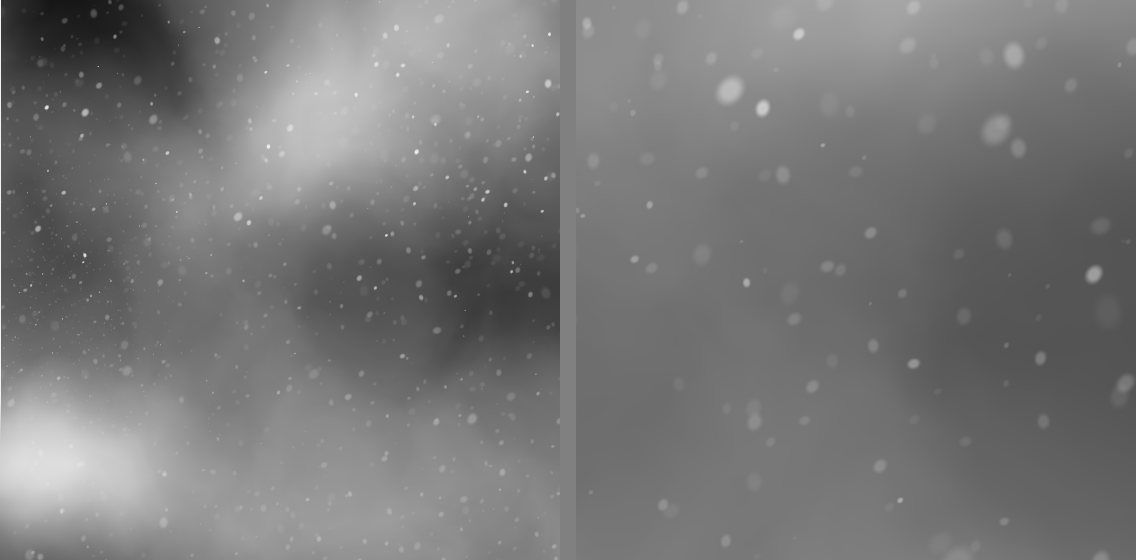
Left: the whole. Right: its middle third, enlarged.
Write a three.js fragment shader that draws this texture.

```glsl
varying vec2 vUv;

vec3 hash3(vec2 p) {
  vec3 q = fract(p.xyx * vec3(0.1031, 0.1030, 0.0973));
  q += dot(q, q.yxz + 33.33);
  return fract((q.xxy + q.yzz) * q.zyx);
}

mat2 rotation(float angle) {
  float c = cos(angle), s = sin(angle);
  return mat2(c, s, -s, c);
}

float cornerSlope(vec2 cell, vec2 offset) {
  float angle = 6.2832 * hash3(cell).x;
  return dot(vec2(cos(angle), sin(angle)), offset);
}

float gradientNoise(vec2 p) {
  vec2 i = floor(p), f = fract(p);
  vec2 u = f * f * f * (f * (f * 6.0 - 15.0) + 10.0);
  float low = mix(cornerSlope(i, f), cornerSlope(i + vec2(1, 0), f - vec2(1, 0)), u.x);
  float high = mix(cornerSlope(i + vec2(0, 1), f - vec2(0, 1)),
                   cornerSlope(i + vec2(1, 1), f - vec2(1, 1)), u.x);
  return mix(low, high, u.y);
}

float fbm(vec2 p) {
  float sum = 0.0, amplitude = 1.0;
  for (int i = 0; i < 5; i++) {
    sum += amplitude * gradientNoise(p);
    p = rotation(0.6) * p * 2.03 + 7.3;
    amplitude *= 0.43;
  }
  return sum;
}

float blob(vec2 p, vec2 center, vec2 radius) {
  vec2 d = (p - center) / radius;
  return exp(-dot(d, d));
}

// Broad light and dark banks, bent and mottled by noise
float smoke(vec2 p) {
  vec2 warp = vec2(fbm(p * 3.0 + 11.0), fbm(p * 3.0 + 47.0));
  vec2 w = p + 0.06 * warp;
  float tone = 0.45;
  tone += 0.27 * blob(rotation(-0.78) * (w - vec2(0.57, 0.78)), vec2(0.0), vec2(0.31, 0.16));
  tone += 0.13 * blob(w, vec2(0.83, 0.96), vec2(0.25, 0.20));
  tone -= 0.35 * blob(w, vec2(0.12, 1.00), vec2(0.24, 0.20));
  tone -= 0.14 * blob(w, vec2(0.10, 0.52), vec2(0.20, 0.20));
  tone += 0.36 * blob(w, vec2(0.09, 0.18), vec2(0.24, 0.13));
  tone -= 0.20 * blob(w, vec2(0.96, 0.50), vec2(0.28, 0.20));
  tone -= 0.12 * blob(w, vec2(0.60, 0.48), vec2(0.20, 0.13));
  tone += 0.13 * blob(w, vec2(0.65, 0.09), vec2(0.50, 0.20));
  tone -= 0.13 * blob(w, vec2(0.05, 0.00), vec2(0.22, 0.06));
  return tone + 0.10 * fbm(p * 4.0 + warp * 0.5 + 3.0);
}

// One layer of soft oval flakes, at most one per cell
float flakes(vec2 p, float scale, float seed, float dust) {
  mat2 turn = rotation(seed * 1.7);
  vec2 q = turn * p * scale;
  vec2 cell = floor(q);
  vec2 middle = (cell + 0.5) * turn / scale;
  vec3 place = hash3(cell + seed * 37.0 + 200.0);
  vec3 look = hash3(cell + seed * 71.0 + 500.0);

  float drift = 0.22 + 0.38 * blob(middle, vec2(0.83, 0.73), vec2(0.22, 0.20))
              + 0.20 * blob(middle, vec2(0.20, 0.75), vec2(0.25, 0.25));
  float powder = 0.02 + 0.55 * blob(middle, vec2(0.13, 0.47), vec2(0.15, 0.22));
  float present = step(place.z, mix(drift, powder, dust));

  vec2 d = rotation(look.x * 1.6 - 0.3) * (vec2(0.2) + 0.6 * place.xy - fract(q)) * turn;
  float radius = mix(0.08, 0.14, look.y);
  float shape = 1.0 - smoothstep(0.4, 1.2, length(d * vec2(1.12, 0.88)) / radius);
  float glow = 0.06 + 0.22 * look.z * look.z
             + 0.6 * pow(look.z, 16.0) * smoothstep(0.2, 0.6, middle.y);
  return present * shape * glow;
}

void main() {
  float tone = smoke(vUv);

  // Drifting flakes, from large to small
  for (int i = 0; i < 5; i++) {
    float layer = float(i);
    tone = mix(tone, 0.97, flakes(vUv, 13.0 + 4.5 * layer, layer + 1.0, 0.0));
  }

  // Fine powder
  for (int i = 0; i < 3; i++) {
    float layer = float(i);
    tone = mix(tone, 0.85, flakes(vUv, 42.0 + 15.0 * layer, layer + 7.0, 1.0));
  }

  // Pale rim along the left side
  float rim = (1.0 - smoothstep(0.001, 0.0025, vUv.x)) * smoothstep(0.2, 0.3, vUv.y);
  tone = mix(tone, 0.95, rim);

  gl_FragColor = vec4(vec3(clamp(tone, 0.03, 1.0)), 1.0);
}
```
